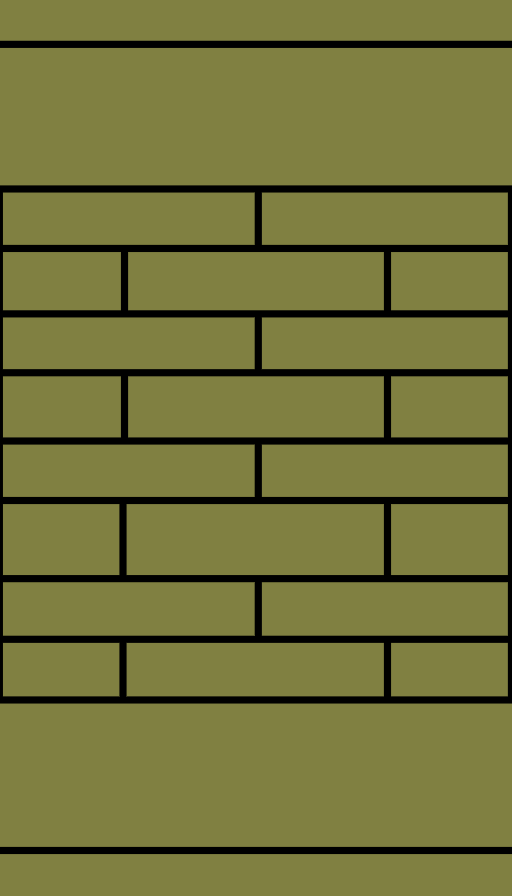
Reproduce this pattern procedurally as a Shadertoy shader.

```glsl
// A flat olive wall with eight courses of brick outlined in black, in running
// bond, between two plain bands that each hold one full-width rule.
// The distance to the nearest joint gives one antialiased line mask.

// Joint heights from the bottom of the brickwork to its top; courses vary.
const float JOINTS[9] = float[9](0.2188, 0.2865, 0.3542, 0.4414, 0.5078,
                                 0.5840, 0.6497, 0.7227, 0.7891);

// Distance to the upright joints of one course, counted from the bottom.
float uprightDistance(float x, int course) {
    float d = min(abs(x + 0.0007), abs(x - 0.5697));
    if (course % 2 == 1) return min(d, abs(x - 0.2877));

    // The left joint leans slightly outward in the lower courses.
    float left = course < 4 ? 0.1370 : 0.1387;
    return min(d, min(abs(x - left), abs(x - 0.4316)));
}

float brickDistance(vec2 p) {
    float d = 1.0;
    for (int i = 0; i < 9; i++) {
        d = min(d, abs(p.y - JOINTS[i]));
        if (i < 8 && p.y >= JOINTS[i] && p.y < JOINTS[i + 1])
            d = min(d, uprightDistance(p.x, i));
    }
    return d;
}

void mainImage(out vec4 fragColor, in vec2 fragCoord) {
    // Canvas height is one unit; the width spans 292 / 512 of it.
    vec2 p = fragCoord / iResolution.xy * vec2(0.5703, 1.0);

    // Single rules above and below the brickwork.
    float rules = min(abs(p.y - 0.9505), abs(p.y - 0.0508));
    float d = min(rules, brickDistance(p));

    // Coverage of a line, softened over one pixel.
    float line = clamp((0.0040 - d) * iResolution.y + 0.5, 0.0, 1.0);
    vec3 olive = vec3(0.502, 0.502, 0.253);
    fragColor = vec4(olive * (1.0 - line), 1.0);
}
```
